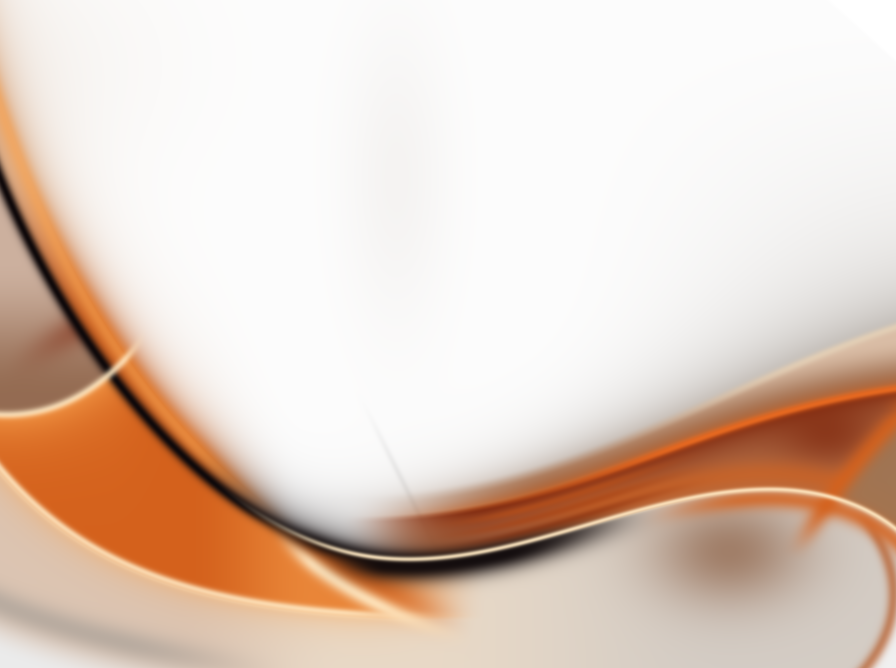
A Shadertoy shader for this background:

```glsl
// Glossy copper ribbons sweeping under a soft white backdrop.

const vec3 INK = vec3(.06, .035, .04), CREAM = vec3(1, .91, .76);
const vec3 AMBER = vec3(.98, .64, .31), COPPER = vec3(.83, .38, .11);
const vec3 RUST = vec3(.49, .14, .04), SAND = vec3(.85, .74, .65);
const vec3 UMBER = vec3(.58, .42, .32), SMOKE = vec3(.65, .62, .59);

float ramp(float a, float b, float x) {
  float t = clamp((x - a) / (b - a), 0., 1.);
  return t * t * (3. - 2. * t);
}
float glow(float d, float w) { return exp(-d * d / (w * w)); }
float fall(float d, float w) { return exp(-max(d, 0.) / w); }
float side(float d, float w) { return ramp(-w, w, d); }
float blob(vec2 p, vec2 c, vec2 r) { return glow(length((p - c) / r), 1.); }
void tint(inout vec3 c, vec3 color, float amount) { c = mix(c, color, amount); }

// Signed distance above a cubic with rising x controls
float curve(vec2 p, vec4 xs, vec4 ys) {
  float lo = 0., hi = 1., t, s;
  vec4 w;
  for (int i = 0; i < 15; i++) {
    t = .5 * (lo + hi);
    s = 1. - t;
    w = vec4(s * s * s, 3. * s * s * t, 3. * s * t * t, t * t * t);
    if (dot(w, xs) < p.x) lo = t; else hi = t;
  }
  vec4 slope = vec4(-s * s, s * s - 2. * s * t, 2. * s * t - t * t, t * t);
  vec2 dir = vec2(dot(slope, xs), dot(slope, ys));
  return (p.y - dot(w, ys)) * dir.x / length(dir);
}

// The long strand that crosses the whole canvas
float mainStrand(vec2 p) {
  if (p.x < 3.3) return curve(p, vec4(0, .55, 1.8, 3.3), vec4(4.2, 2.85, 1.05, .93));
  if (p.x < 6.6) return curve(p, vec4(3.3, 4.4, 5.5, 6.6), vec4(.93, .84, 1.52, 1.52));
  return curve(p, vec4(6.6, 7.1, 7.6, 7.9), vec4(1.52, 1.52, 1.35, .95));
}

vec3 backdrop(vec2 p) {
  vec3 c = vec3(.99);
  c -= vec3(.03, .037, .042) * blob(p, vec2(3.4, 4.2), vec2(.45, 1.3));
  c -= vec3(.05, .055, .06) * ramp(4.5, 7.8, p.x) * ramp(5.9, 2.5, p.y);
  c -= vec3(.02, .03, .04) * blob(p, vec2(0, 5.2), vec2(1.4, 1));
  c -= .06 * glow(p.x - 3.4 + .5 * (p.y - 1.7), .03) * ramp(2.4, 1.6, p.y);
  return mix(c, vec3(1), side(dot(p - vec2(7.1, 5.72), vec2(.67, .74)), .02));
}

// Stacked translucent sheets on the right
vec3 rightSheets(vec3 c, vec2 p, float strand, float fold) {
  float veil = curve(p, vec4(3.2, 4.9, 6.1, 7.68), vec4(1.45, 1.5, 2.4, 2.92));
  float ridge = curve(p, vec4(3, 4.9, 5.7, 7.68), vec4(1.28, 1.25, 2.1, 2.39));
  float haze = fall(veil, mix(.2, .38, ramp(3.5, 7.6, p.x)));
  tint(c, SMOKE, .66 * haze * ramp(2.2, 5.2, p.x));
  vec3 sheet = mix(UMBER, SAND, ramp(0., .42, ridge));
  tint(c, sheet, side(-veil, .06) * ramp(3., 4.8, p.x));
  tint(c, CREAM, .4 * glow(veil, .035) * ramp(5., 7., p.x));

  float fadeIn = ramp(2.9, 4.2, p.x);
  tint(c, COPPER, .75 * fall(ridge, .09) * fadeIn);
  vec3 body = mix(vec3(.7, .45, .3), RUST, fall(-ridge, .2));
  tint(body, RUST, .65 * blob(p, vec2(7.1, 2), vec2(.45, .3)));
  tint(body, COPPER, .6 * glow(strand - .14, .12) * ramp(4.2, 5.2, p.x));
  tint(c, body, side(-ridge, .035) * fadeIn);
  tint(c, vec3(.94, .43, .13), .85 * glow(ridge, .035) * ramp(4., 6., p.x));

  // Thin fibres fanning between ridge and strand
  for (float k = .25; k < .9; k += .25) {
    float span = ramp(3.6, 4.5, p.x) * ramp(6.2, 5., p.x);
    tint(c, mix(RUST, COPPER, k), .6 * span * glow(mix(strand, ridge, k), .035));
  }
  tint(c, vec3(.62, .46, .33), .9 * side(fold, .03) * side(-ridge - .1, .06));
  return c;
}

// Warm light spilling from the left part of the strand
vec3 leftGlow(vec3 c, vec2 p, float strand) {
  float rim = curve(p, vec4(0, .5, 1.3, 2.7), vec4(4.9, 3.4, 2, 1.1));
  float fade = ramp(2.6, 1.7, p.x);
  tint(c, SAND, .55 * fall(rim, .32) * fade);
  vec3 body = mix(vec3(.87, .68, .53), vec3(.78, .36, .12), ramp(4.4, 2.8, p.y));
  tint(c, body, fall(rim, .11) * fade);
  tint(c, AMBER, .6 * glow(rim + .03, .07) * fade);
  tint(c, INK, .95 * fall(strand, .15) * ramp(1.6, 2.4, p.x) * ramp(4.5, 2.8, p.x));
  return c;
}

// Below the strand: pale floor, copper fan, smoky pocket
vec3 lowerSide(vec2 p, float strand, float crest) {
  vec3 c = mix(vec3(.91, .85, .78), vec3(.83, .8, .77), ramp(3.5, 6.3, p.x));
  tint(c, vec3(.86, .77, .7), ramp(3., 1.5, p.x));
  tint(c, UMBER, .8 * blob(p, vec2(6.25, 1), vec2(.65, .45)));
  float ground = curve(p, vec4(0, .6, 1.4, 2.6), vec4(.55, .3, .1, -.05));
  tint(c, vec3(.92), side(-ground - .2, .2) * ramp(2.6, 1.6, p.x));
  tint(c, SMOKE, .65 * glow(ground, .13) * ramp(2.6, 1., p.x));

  float hem = curve(p, vec4(0, .8, 1.9, 3.4), vec4(1.69, .75, .5, .43));
  float tail = ramp(4.2, 2.9, p.x);
  tint(c, AMBER, .45 * fall(-hem, .12) * tail);
  vec3 fan = mix(COPPER, AMBER, .75 * fall(-crest, .22) * ramp(1.6, .9, p.x));
  tint(fan, AMBER, .55 * ramp(1.6, 2.7, p.x));
  tint(c, fan, side(hem, .025) * tail);
  tint(c, CREAM, .85 * glow(hem - .015, .035) * tail);
  vec3 pocket = mix(UMBER, vec3(.8, .69, .62), ramp(2.3, 3.5, p.y));
  tint(pocket, RUST, .55 * glow(p.y - 2.55 - .55 * p.x, .16) * ramp(0., .8, p.x));
  tint(c, pocket, side(crest, .02) * ramp(1.5, 1.2, p.x));

  // Bright flare and strand shadow
  float flare = curve(p, vec4(2.3, 2.8, 3.2, 4), vec4(1.2, .75, .5, .25));
  float span = ramp(2.3, 2.7, p.x) * ramp(4.1, 3.2, p.x);
  tint(c, COPPER, .7 * glow(flare - .14, .15) * span);
  tint(c, CREAM, .9 * glow(flare, .07) * span);
  tint(c, INK, .95 * glow(strand + .06, .13) * ramp(2.6, 3.3, p.x) * ramp(5.8, 4.3, p.x));
  return c;
}

void mainImage(out vec4 fragColor, in vec2 fragCoord) {
  vec2 p = fragCoord / iResolution.xy * vec2(7.68, 5.72);
  float strand = mainStrand(p);
  float crest = curve(p, vec4(0, .5, .9, 1.25), vec4(2.17, 2.15, 2.4, 2.85));
  float fold = curve(p.yx, vec4(1, 1.3, 1.75, 2.2), vec4(6.85, 7, 7.3, 7.75));
  float curl = curve(p.yx, vec4(0, .4, .9, 1.35), vec4(7.42, 7.75, 7.75, 7.35));
  vec3 c = leftGlow(rightSheets(backdrop(p), p, strand, fold), p, strand);
  c = mix(lowerSide(p, strand, crest), c, side(strand, .015));

  // Fold and curl at the right edge
  tint(c, COPPER, .85 * ramp(.9, 1.4, p.y) * ramp(2.4, 2.1, p.y) * glow(fold, .09));
  tint(c, vec3(.94), side(curl, .02) * ramp(.8, .3, p.y));
  tint(c, vec3(.72, .4, .22), .75 * ramp(1.4, 1.1, p.y) * glow(curl, .055));

  // Dark cord at left, pale highlight to the right
  tint(c, INK, glow(strand, .055) * ramp(3., 2., p.x));
  tint(c, INK, .9 * glow(strand, .08) * ramp(2.2, 2.8, p.x) * ramp(5.6, 4.2, p.x));
  tint(c, COPPER, .8 * glow(strand + .07, .09) * ramp(5.4, 6.4, p.x));
  tint(c, CREAM, .9 * glow(strand - .01, .022) * ramp(1.8, 3.2, p.x));
  tint(c, CREAM, .8 * glow(crest, .035) * ramp(1.27, 1.05, p.x));
  fragColor = vec4(c, 1);
}
```
